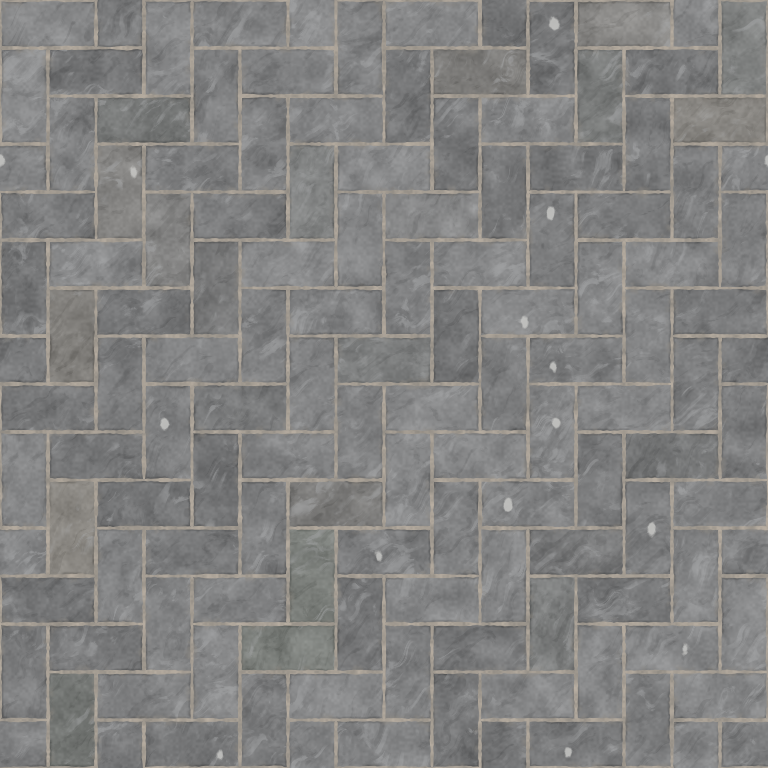
This texture is drawn by a Shadertoy shader. Its source:

```glsl
const float CELLS = 16.0;        // brick widths across the canvas
const float JOINT_HALF = 0.036;  // half joint width, in brick widths
const vec3 GROUT_DARK = vec3(0.56, 0.54, 0.51);
const vec3 GROUT_LIGHT = vec3(0.73, 0.69, 0.64);
const vec3 STONE = vec3(0.495, 0.498, 0.502);
const vec3 SCUFF = vec3(0.66, 0.665, 0.67);
const vec3 CHIP = vec3(0.78, 0.78, 0.77);

float hash(vec2 p) {
    return fract(sin(dot(p, vec2(127.1, 311.7))) * 43758.5);
}

float noise(vec2 p) {
    vec2 i = floor(p), f = fract(p);
    f = f * f * (3.0 - 2.0 * f);
    return mix(mix(hash(i), hash(i + vec2(1, 0)), f.x),
               mix(hash(i + vec2(0, 1)), hash(i + vec2(1, 1)), f.x), f.y);
}

float fbm(vec2 p) {
    float sum = 0.0, amp = 0.5;
    for (int i = 0; i < 5; i++) {
        sum += amp * noise(p);
        p = mat2(1.6, 1.2, -1.2, 1.6) * p + 7.3;
        amp *= 0.5;
    }
    return sum / 0.97;
}

// Herringbone: lower left corner in xy, size in zw
vec4 herringbone(vec2 p) {
    vec2 cell = floor(p);
    float k = mod(cell.x + cell.y + 1.0, 4.0);
    vec2 size = k < 1.5 ? vec2(2, 1) : vec2(1, 2);
    if (k > 0.5 && k < 1.5) cell.x -= 1.0;
    if (k > 2.5) cell.y -= 1.0;
    return vec4(cell, size);
}

// Positive inside the brick
float edgeDistance(vec2 local, vec2 size) {
    vec2 d = min(local, size - local);
    return min(d.x, d.y);
}

vec3 stoneColor(vec2 local, vec2 id, vec2 size) {
    float tone = hash(id);
    vec2 q = local + 19.0 * vec2(hash(id + 3.1), hash(id + 8.7));

    // Base tone with a rare warm or green tint
    vec3 color = STONE + 0.085 * (tone - 0.5);
    float tint = hash(id + 5.3);
    color += vec3(0.02, 0.005, -0.02) * smoothstep(0.88, 1.0, tint);
    color += vec3(-0.015, -0.005, -0.025) * (1.0 - smoothstep(0.0, 0.1, tint));

    // Clouds and fine grain
    color += 0.17 * (fbm(q * 2.3) - 0.5);
    color += 0.05 * (noise(q * 17.0) - 0.5);

    // Slanted scuffs, broken up by patches
    float slant = mix(0.35, 1.1, hash(id + 2.9));
    vec2 along = vec2(cos(slant), sin(slant));
    vec2 s = vec2(dot(q, along), dot(q, vec2(-along.y, along.x)));
    float streak = fbm(s * vec2(2.5, 7.0) + 2.0 * noise(q * 3.0));
    float worn = smoothstep(0.38, 0.68, fbm(q * 1.8 + 31.0));
    color = mix(color, SCUFF, 0.5 * worn * smoothstep(0.54, 0.74, streak));
    color -= 0.04 * (1.0 - smoothstep(0.25, 0.42, streak));

    // A pale chip on a few bricks
    vec2 center = size * mix(vec2(0.2), vec2(0.8), vec2(hash(id + 4.4), hash(id + 6.6)));
    vec2 offset = (local - center) * vec2(1.3, 0.85);
    float chip = length(offset) + 0.16 * (fbm(q * 6.0) - 0.5);
    float chipped = step(0.94, hash(id + 9.2));
    return mix(color, CHIP, 0.85 * chipped * (1.0 - smoothstep(0.06, 0.13, chip)));
}

vec3 groutColor(vec2 p) {
    float mottling = 0.6 * noise(p * 6.0) + 0.4 * noise(p * 21.0);
    return mix(GROUT_DARK, GROUT_LIGHT, mottling);
}

void mainImage(out vec4 fragColor, in vec2 fragCoord) {
    vec2 p = CELLS * fragCoord / iResolution.xy;
    float pixel = CELLS / min(iResolution.x, iResolution.y);

    vec4 brick = herringbone(p);
    vec2 local = p - brick.xy;
    vec2 id = mod(brick.xy, CELLS);

    // Uneven joint edge
    float edge = edgeDistance(local, brick.zw);
    float width = JOINT_HALF + 0.022 * (noise(p * 3.5) - 0.5)
                + 0.022 * (noise(p * 14.0) - 0.5);
    float inside = edge - width;

    // Stone with a broken dark rim and dust near the joint
    vec3 stone = stoneColor(local, id, brick.zw);
    float rim = 1.0 - smoothstep(0.0, 0.06, inside);
    stone -= 0.09 * rim * smoothstep(0.4, 0.75, noise(p * 2.7 + 40.0));
    float dust = (1.0 - smoothstep(0.0, 0.14, inside)) * smoothstep(0.5, 0.8, fbm(p * 5.0));
    stone = mix(stone, GROUT_DARK, 0.5 * dust);

    float blend = max(pixel * 0.6, 0.012);
    vec3 color = mix(groutColor(p), stone, smoothstep(-blend, blend, inside));
    fragColor = vec4(color, 1.0);
}
```
